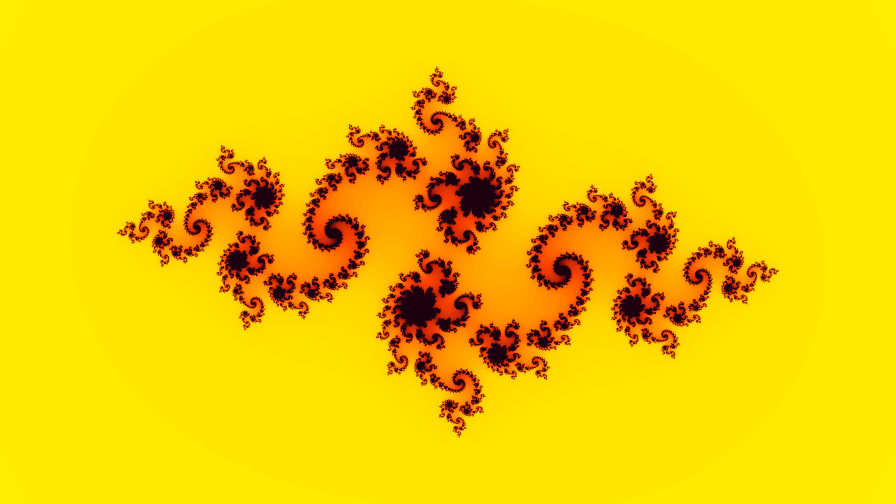
A Shadertoy shader for this background:

```glsl
// A dust-like Julia set of z*z + c, coloured by escape time.
// Quick escapes are yellow; slower ones run through orange and red to
// near black, with a grid of samples per pixel to smooth the edges.

const vec2 JULIA_SEED = vec2(-0.7985, 0.1755);
const float HALF_HEIGHT = 1.161;   // complex-plane units from centre to top
const float ESCAPE_RADIUS_SQ = 5.0;
const int MAX_STEPS = 50;
const int GRID = 3;                // samples per pixel side

const vec3 YELLOW  = vec3(1.00, 0.93, 0.00);
const vec3 AMBER   = vec3(1.00, 0.83, 0.00);
const vec3 ORANGE  = vec3(1.00, 0.54, 0.00);
const vec3 RED     = vec3(0.98, 0.25, 0.00);
const vec3 CRIMSON = vec3(0.76, 0.14, 0.02);
const vec3 MAROON  = vec3(0.45, 0.04, 0.04);
const vec3 NIGHT   = vec3(0.11, 0.00, 0.06);

vec2 complexSquare(vec2 z) {
    return vec2(z.x * z.x - z.y * z.y, 2.0 * z.x * z.y);
}

// Fraction of the step limit used before the orbit escapes
float escapeTime(vec2 z, vec2 c) {
    int steps = 0;
    for (int i = 0; i < MAX_STEPS; i++) {
        if (dot(z, z) > ESCAPE_RADIUS_SQ) break;
        z = complexSquare(z) + c;
        steps++;
    }
    return float(steps) / float(MAX_STEPS);
}

// Linear blend from one colour to the next between two ramp positions
vec3 blendStop(vec3 below, vec3 above, float start, float end, float t) {
    return mix(below, above, clamp((t - start) / (end - start), 0.0, 1.0));
}

vec3 firePalette(float t) {
    vec3 colour = blendStop(YELLOW, AMBER, 0.0, 0.18, t);
    colour = blendStop(colour, ORANGE, 0.18, 0.46, t);
    colour = blendStop(colour, RED, 0.46, 0.68, t);
    colour = blendStop(colour, CRIMSON, 0.68, 0.84, t);
    colour = blendStop(colour, MAROON, 0.84, 0.92, t);
    return blendStop(colour, NIGHT, 0.92, 1.0, t);
}

// Canvas position to complex plane, centred on the origin
vec2 toPlane(vec2 position, vec2 canvas) {
    return (2.0 * position - canvas) / canvas.y * HALF_HEIGHT;
}

void mainImage(out vec4 fragColor, in vec2 fragCoord) {
    vec3 total = vec3(0.0);
    for (int row = 0; row < GRID; row++) {
        for (int column = 0; column < GRID; column++) {
            vec2 offset = (vec2(column, row) + 0.5) / float(GRID) - 0.5;
            vec2 z = toPlane(fragCoord + offset, iResolution.xy);
            total += firePalette(escapeTime(z, JULIA_SEED));
        }
    }
    fragColor = vec4(total / float(GRID * GRID), 1.0);
}
```
